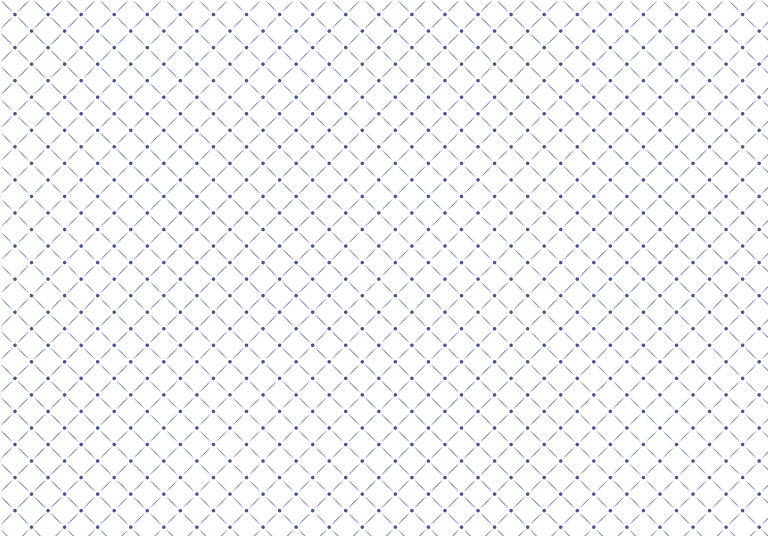
A Shadertoy shader for this pattern:

```glsl
#define COLUMNS 23.22                 // repeats across the canvas
#define FIRST_DOT vec2(0.453, 0.439)  // from the top left, in repeats
#define DOT_RADIUS 0.075              // lengths below are in lattice edges
#define LINE_HALF_WIDTH 0.0155
#define LINE_HALF_LENGTH 0.37
#define PAPER vec3(1.0)
#define INK vec3(0.27, 0.335, 0.57)

// Share of a pixel-wide window covered by a strip, exact for hairlines
float stripCoverage(float dist, float halfWidth, float pixel) {
    float upper = min(dist + 0.5 * pixel, halfWidth);
    float lower = max(dist - 0.5 * pixel, -halfWidth);
    return max(upper - lower, 0.0) / pixel;
}

// Stroke that is widest at its middle and tapers to a point at each end
float taperedStroke(float across, float along, float pixel) {
    float t = along / LINE_HALF_LENGTH;
    float halfWidth = LINE_HALF_WIDTH * max(1.0 - t * t, 0.0);
    return stripCoverage(across, halfWidth, pixel);
}

void mainImage(out vec4 fragColor, in vec2 fragCoord) {
    vec2 fromTop = vec2(fragCoord.x, iResolution.y - fragCoord.y);
    vec2 p = fromTop / iResolution.x * COLUMNS - FIRST_DOT;

    // Diagonal lattice: dots at integers, edges of unit length
    vec2 lattice = vec2(p.x + p.y, p.x - p.y);
    vec2 toDot = fract(lattice + 0.5) - 0.5;
    vec2 toMiddle = fract(lattice) - 0.5;
    float pixel = sqrt(2.0) * COLUMNS / iResolution.x;

    // Strokes along both diagonals, then the dots between their tips
    float strokes = max(taperedStroke(toDot.x, toMiddle.y, 1.2 * pixel),
                        taperedStroke(toDot.y, toMiddle.x, 1.2 * pixel));
    float dots = clamp((DOT_RADIUS - length(toDot)) / pixel + 0.5, 0.0, 1.0);

    fragColor = vec4(mix(PAPER, INK, max(strokes, dots)), 1.0);
}
```
